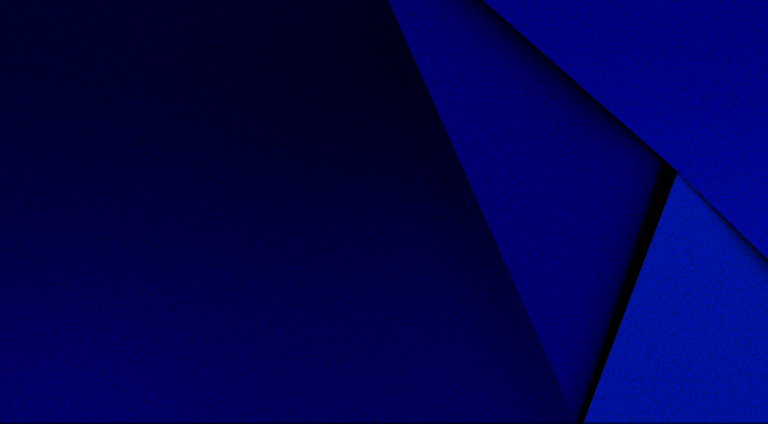
Give the GLSL for this background, as a Shadertoy shader.

```glsl
// Overlapping sheets of deep blue paper with soft shadows under their edges.
// Each sheet is a half plane given by a signed line distance; gradients light
// the sheets, exponential falloffs shade them, and cellular noise adds grain.

// Sheet edges, as fractions of the canvas
const vec2 LEFT_TOP = vec2(0.505, 1.0);
const vec2 LEFT_END = vec2(0.751, 0.0);
const vec2 UPPER_TOP = vec2(0.628, 1.0);
const vec2 UPPER_BEND = vec2(0.872, 0.612);
const vec2 UPPER_END = vec2(1.0, 0.387);
const vec2 GAP_TOP = vec2(0.862, 0.611);
const vec2 GAP_END = vec2(0.751, 0.0);
const vec2 CORNER_TOP = vec2(0.8815, 0.592);
const vec2 CORNER_END = vec2(0.759, 0.0);

// Paper colours
const vec3 LEFT_LOW = vec3(0.0, 0.0, 0.335);
const vec3 LEFT_HIGH = vec3(0.0, 0.0, 0.165);
const vec3 MIDDLE_LOW = vec3(0.0, 0.0, 0.41);
const vec3 MIDDLE_HIGH = vec3(0.0, 0.0, 0.42);
const vec3 UPPER_LOW = vec3(0.0, 0.025, 0.56);
const vec3 UPPER_HIGH = vec3(0.0, 0.0, 0.47);
const vec3 CORNER_LOW = vec3(0.0, 0.06, 0.58);
const vec3 CORNER_HIGH = vec3(0.0, 0.07, 0.60);
const vec3 GAP_COLOR = vec3(0.0, 0.0, 0.01);

// Light and grain
const vec2 DARK_CENTER = vec2(0.47, 0.80);
const vec2 DARK_SIZE = vec2(0.22, 0.36);
const float DARK_AMOUNT = 0.27;
const float GLOW = 0.06;
const float FINE_CELLS = 170.0;
const float COARSE_CELLS = 75.0;
const float FINE_AMOUNT = 0.30;
const float COARSE_AMOUNT = 0.14;
const float DARK_GRAIN = 0.10;

vec2 hash2(vec2 cell) {
    vec3 h = fract(cell.xyx * vec3(0.1031, 0.1030, 0.0973));
    h += dot(h, h.yzx + 33.33);
    return fract((h.xx + h.yz) * h.zy);
}

// Distance to the nearest scattered point, in cells
float cellular(vec2 p) {
    vec2 cell = floor(p);
    float nearest = 2.0;
    for (int j = -1; j <= 1; j++) {
        for (int i = -1; i <= 1; i++) {
            vec2 neighbour = cell + vec2(i, j);
            nearest = min(nearest, length(neighbour + hash2(neighbour) - p));
        }
    }
    return nearest;
}

// Signed distance to the line a-b, positive to its left
float lineSide(vec2 p, vec2 a, vec2 b) {
    vec2 along = normalize(b - a);
    return dot(p - a, vec2(-along.y, along.x));
}

// Light that returns with distance from a shading edge
float lift(float dist, float width) {
    return 1.0 - 0.92 * exp(-max(dist, 0.0) / width);
}

void mainImage(out vec4 fragColor, in vec2 fragCoord) {
    vec2 uv = fragCoord / iResolution.xy;
    vec2 scale = vec2(iResolution.x / iResolution.y, 1.0);
    vec2 p = uv * scale;
    float soft = 0.8 / iResolution.y;

    // Signed distances; the upper sheet joins two half planes
    float middleSide = lineSide(p, LEFT_TOP * scale, LEFT_END * scale);
    float upperSide = max(lineSide(p, UPPER_TOP * scale, UPPER_BEND * scale),
                          lineSide(p, UPPER_BEND * scale, UPPER_END * scale));
    float gapSide = lineSide(p, GAP_TOP * scale, GAP_END * scale);
    float cornerSide = lineSide(p, CORNER_TOP * scale, CORNER_END * scale);

    // Left sheet: lit from below, with a dark hollow near the top
    vec3 color = mix(LEFT_LOW, LEFT_HIGH, smoothstep(-0.1, 0.95, uv.y));
    vec2 hollow = (uv - DARK_CENTER) / DARK_SIZE;
    color *= 1.0 - DARK_AMOUNT * exp(-dot(hollow, hollow));
    color *= mix(0.78, 1.0, smoothstep(0.0, 0.2, -middleSide));
    vec2 glowOffset = (uv - vec2(0.07, 0.03)) / vec2(0.2, 0.3);
    color.b += GLOW * exp(-dot(glowOffset, glowOffset));

    // Middle sheet: shaded by the upper sheet and the gap
    vec3 middle = mix(MIDDLE_LOW, MIDDLE_HIGH, uv.y);
    float shadeWidth = mix(0.042, 0.016, smoothstep(0.74, 0.87, uv.x));
    middle *= lift(-upperSide, shadeWidth);
    middle *= mix(0.4, 1.0, 1.0 - exp(min(gapSide, 0.0) / 0.03));
    color = mix(color, middle, smoothstep(-soft, soft, middleSide));

    // Black gap beside the corner sheet
    float gapMask = smoothstep(-0.006, 0.004, gapSide);
    color = mix(color, GAP_COLOR, gapMask * smoothstep(-soft, soft, middleSide));

    // Corner sheet: brightest, with a shadow widening to the right
    vec3 corner = mix(CORNER_LOW, CORNER_HIGH, smoothstep(0.0, 0.5, uv.y));
    corner *= lift(-upperSide, mix(0.004, 0.017, smoothstep(0.88, 1.0, uv.x)));
    color = mix(color, corner, smoothstep(-soft, soft, cornerSide));

    // Upper sheet
    vec3 upper = mix(UPPER_LOW, UPPER_HIGH, smoothstep(0.4, 0.95, uv.y));
    color = mix(color, upper, smoothstep(-soft, soft, upperSide));

    // Paper grain at two sizes and the thin dark rim at the base
    float grain = FINE_AMOUNT * (0.5 - cellular(p * FINE_CELLS))
                + COARSE_AMOUNT * (0.5 - cellular(p * COARSE_CELLS + 7.3));
    color *= 1.0 + grain;
    color.b += DARK_GRAIN * grain;
    color *= mix(0.45, 1.0, smoothstep(0.001, 0.007, uv.y));

    fragColor = vec4(clamp(color, 0.0, 1.0), 1.0);
}
```
